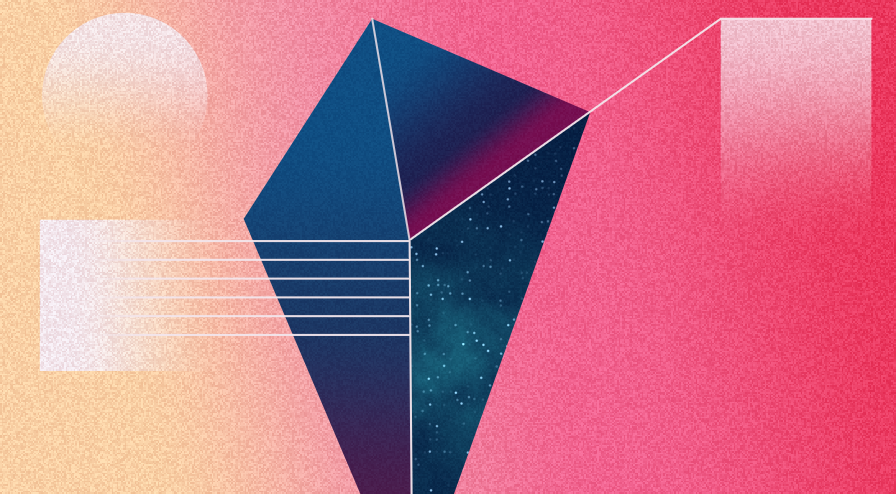
Give the GLSL for this background, as a Shadertoy shader.

```glsl
// A faceted kite over a grainy peach-to-red gradient, with fading pale shapes.
// Facets are intersections of half-planes; seams and stripes are thin segments.
// Stars come from cellular noise, the haze from layered sines, the grain from a hash.

// Layout, in canvas heights with the origin at the lower left
const float ASPECT = 1.82;
const vec2 TOP = vec2(0.756, 0.962);
const vec2 LEFT = vec2(0.495, 0.557);
const vec2 RIGHT = vec2(1.199, 0.773);
const vec2 HUB = vec2(0.832, 0.514);
const vec2 FOOT_L = vec2(0.732, 0.0);
const vec2 FOOT_C = vec2(0.836, 0.0);
const vec2 FOOT_R = vec2(0.922, 0.0);
const vec2 PANEL_L = vec2(1.464, 0.962);
const vec2 PANEL_R = vec2(1.770, 0.962);
const vec2 DISC = vec2(0.2535, 0.806);
const float DISC_RADIUS = 0.168;
const float LINE_HALF = 0.0021;
const int STRIPES = 6;
const float STRIPE_TOP = 0.512;
const float STRIPE_STEP = 0.038;
const float GRAIN_CELLS = 300.0;
const float GRAIN_PAPER = 0.13;
const float GRAIN_KITE = 0.045;
const float STAR_CELLS = 75.0;

// Palette
const vec3 PEACH = vec3(0.975, 0.815, 0.645);
const vec3 ROSE = vec3(0.945, 0.565, 0.650);
const vec3 PINK = vec3(0.945, 0.385, 0.560);
const vec3 RED = vec3(0.920, 0.220, 0.370);
const vec3 PALE = vec3(0.950, 0.900, 0.925);
const vec3 BLUE = vec3(0.060, 0.305, 0.510);
const vec3 NAVY = vec3(0.105, 0.215, 0.390);
const vec3 DUSK = vec3(0.120, 0.130, 0.320);
const vec3 PLUM = vec3(0.300, 0.110, 0.300);
const vec3 WINE = vec3(0.460, 0.060, 0.320);
const vec3 NIGHT = vec3(0.025, 0.125, 0.265);
const vec3 TEAL = vec3(0.090, 0.360, 0.460);

float hash(vec2 p) {
    vec3 q = fract(p.xyx * 0.1031);
    q += dot(q, q.yzx + 33.33);
    return fract((q.x + q.y) * q.z);
}

// Signed distance to a line, positive on the left of a -> b
float side(vec2 p, vec2 a, vec2 b) {
    vec2 d = normalize(b - a);
    return d.x * (p.y - a.y) - d.y * (p.x - a.x);
}

float segment(vec2 p, vec2 a, vec2 b) {
    vec2 d = b - a;
    return length(p - a - d * clamp(dot(p - a, d) / dot(d, d), 0.0, 1.0));
}

// Positive inside the box
float box(vec2 p, vec2 lo, vec2 hi) {
    vec2 d = min(p - lo, hi - p);
    return min(d.x, d.y);
}

float cover(float inside) {
    return clamp(inside * iResolution.y + 0.5, 0.0, 1.0);
}

float stroke(vec2 p, vec2 a, vec2 b) {
    return cover(LINE_HALF - segment(p, a, b));
}

// One jittered star per cell, most of them faint
float stars(vec2 p) {
    vec2 g = p * STAR_CELLS, cell = floor(g);
    vec2 spot = 0.25 + 0.5 * vec2(hash(cell), hash(cell + 71.0));
    float power = pow(hash(cell + 137.0), 9.0);
    return power * smoothstep(0.30, 0.05, length(g - cell - spot));
}

float haze(vec2 p) {
    float sum = 0.0, amp = 0.5;
    for (int i = 0; i < 4; i++) {
        sum += amp * sin(p.x * 19.0 + 1.7 * sin(p.y * 13.0)) * sin(p.y * 17.0 + float(i));
        p = mat2(1.5, 1.1, -1.1, 1.5) * p;
        amp *= 0.6;
    }
    return sum;
}

vec3 paper(vec2 p) {
    float t = p.x + 0.24 * p.y;
    vec3 c = mix(PEACH, ROSE, smoothstep(0.30, 0.88, t));
    c = mix(c, PINK, smoothstep(0.75, 1.25, t));
    return mix(c, RED, smoothstep(1.25, 1.95, t));
}

vec3 galaxy(vec2 p) {
    float glow = exp(-18.0 * dot(p - vec2(0.89, 0.28), p - vec2(0.89, 0.28)));
    float light = clamp(glow * (0.75 + 0.55 * haze(p)), 0.0, 1.0);
    return mix(NIGHT, TEAL, light) + stars(p) * vec3(0.55, 0.62, 0.65);
}

void mainImage(out vec4 fragColor, in vec2 fragCoord) {
    vec2 p = fragCoord / iResolution.xy * vec2(ASPECT, 1.0);
    vec3 col = paper(p);

    // Pale disc, left block and right panel, each fading out
    float disc = cover(DISC_RADIUS - length(p - DISC)) * smoothstep(0.68, 0.94, p.y);
    float block = cover(box(p, vec2(0.081, 0.249), vec2(0.55, 0.555)));
    block *= 1.0 - smoothstep(0.13, 0.46, p.x);
    float panel = cover(box(p, vec2(PANEL_L.x, 0.45), PANEL_R)) * smoothstep(0.50, 0.99, p.y);
    col = mix(col, PALE, max(max(disc * 0.9, block), panel * 0.8));

    // Kite facets
    float leftFacet = min(min(side(p, TOP, LEFT), side(p, LEFT, FOOT_L)),
                          min(side(p, FOOT_C, HUB), side(p, HUB, TOP)));
    float upperFacet = min(side(p, TOP, HUB), min(side(p, HUB, RIGHT), side(p, RIGHT, TOP)));
    float lowerFacet = min(side(p, FOOT_R, RIGHT), min(side(p, RIGHT, HUB), side(p, HUB, FOOT_C)));
    vec3 leftColor = mix(mix(PLUM, NAVY, smoothstep(-0.05, 0.38, p.y)), BLUE, smoothstep(0.3, 0.75, p.y));
    float s = dot(p - vec2(0.841, 0.62), vec2(0.62, -0.78));
    vec3 upperColor = mix(mix(BLUE, DUSK, smoothstep(-0.24, 0.0, s)), WINE, smoothstep(-0.02, 0.07, s));
    col = mix(col, leftColor, cover(leftFacet));
    col = mix(col, upperColor, cover(upperFacet));
    col = mix(col, galaxy(p), cover(lowerFacet));

    // Film grain, softer on the kite
    float kite = cover(max(leftFacet, max(upperFacet, lowerFacet)));
    float grain = hash(floor(p * GRAIN_CELLS)) - 0.5;
    col += grain * mix(GRAIN_PAPER, GRAIN_KITE, kite) * vec3(0.5, 1.0, 1.0);

    // Seams and stripes
    float ink = max(stroke(p, HUB, PANEL_L), stroke(p, PANEL_L, PANEL_R));
    ink = max(ink, max(stroke(p, HUB, FOOT_C), 0.85 * stroke(p, TOP, HUB)));
    for (int i = 0; i < STRIPES; i++) {
        float y = STRIPE_TOP - STRIPE_STEP * float(i);
        ink = max(ink, stroke(p, vec2(0.15, y), vec2(HUB.x, y)) * smoothstep(0.15, 0.3, p.x));
    }
    fragColor = vec4(mix(col, PALE, ink * 0.95), 1.0);
}
```
